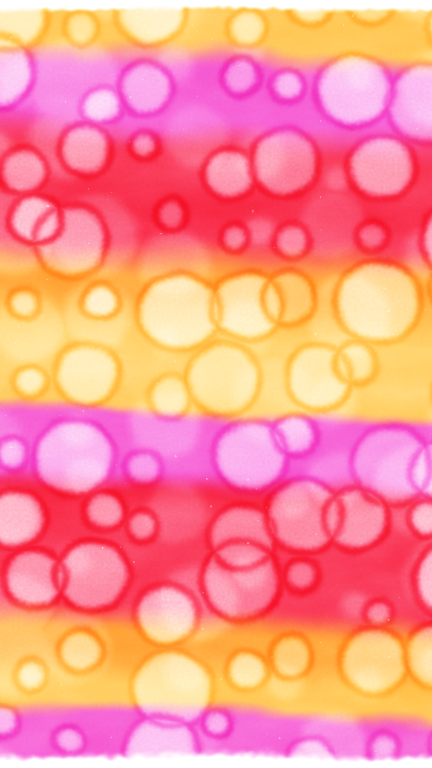
Write a Shadertoy shader that draws this background.

```glsl
const vec3 YELLOW = vec3(1.0, 0.80, 0.37);
const vec3 ORANGE = vec3(1.0, 0.67, 0.25);
const vec3 PINK = vec3(0.97, 0.40, 0.84);
const vec3 RED = vec3(0.98, 0.25, 0.37);

vec2 hash2(vec2 p) {
    vec3 q = fract(p.xyx * vec3(0.1031, 0.1030, 0.0973));
    q += dot(q, q.yzx + 33.33);
    return fract((q.xx + q.yz) * q.zy);
}

float gradientNoise(vec2 p) {
    vec2 cell = floor(p), f = fract(p);
    vec2 u = f * f * f * (f * (f * 6.0 - 15.0) + 10.0);
    vec4 corner;
    for (int k = 0; k < 4; k++) {
        vec2 o = vec2(k & 1, k >> 1);
        corner[k] = dot(hash2(cell + o) * 2.0 - 1.0, f - o);
    }
    vec2 rows = mix(corner.xz, corner.yw, u.x);
    return mix(rows.x, rows.y, u.y);
}

float fbm(vec2 p) {
    float sum = 0.0, amp = 1.0;
    for (int i = 0; i < 4; i++) {
        sum += amp * gradientNoise(p);
        p = p * 2.03 + 17.1;
        amp *= 0.5;
    }
    return sum;
}

float stepAt(float edge, float softness, float x) {
    return smoothstep(edge - softness, edge + softness, x);
}

float bump(float x, float width) {
    return exp(-x * x / (width * width));
}

// Dye of the horizontal stripes, t runs from top to bottom
vec3 stripeDye(float t) {
    vec3 c = mix(YELLOW, PINK, stepAt(0.078, 0.018, t));
    c = mix(c, RED, stepAt(0.178, 0.025, t));
    c = mix(c, ORANGE, stepAt(0.338, 0.028, t));
    c = mix(c, YELLOW, stepAt(0.405, 0.04, t));
    c = mix(c, PINK, stepAt(0.541, 0.011, t));
    c = mix(c, RED, stepAt(0.635, 0.018, t));
    c = mix(c, ORANGE, stepAt(0.808, 0.02, t));
    c = mix(c, YELLOW, stepAt(0.87, 0.03, t));
    return mix(c, PINK, stepAt(0.932, 0.012, t));
}

// Jittered blots: x = bleached inside, y = pigment ring
vec2 blots(vec2 q, float seed, float softness, float ringWidth, vec2 radii) {
    vec2 home = floor(q), result = vec2(0.0);
    for (int j = -1; j <= 1; j++)
    for (int i = -1; i <= 1; i++) {
        vec2 id = home + vec2(i, j);
        vec2 jitter = hash2(id + seed);
        vec2 kind = hash2(id + seed + 71.7);
        vec2 d = q - id - 0.5 - (jitter - 0.5) * 0.6;
        d *= 1.0 + vec2(-0.07, 0.07) * (kind.y - 0.3);
        float radius = mix(radii.x, radii.y, pow(kind.x, 1.4));
        float wobble = 0.05 * gradientNoise(d * 3.0 + id * 5.3)
                     + 0.02 * gradientNoise(q * 15.0);
        float edge = length(d) - radius + wobble;
        float inside = 1.0 - stepAt(0.0, softness, edge);
        float bleach = mix(0.42, 0.72, kind.y) * mix(0.8, 1.0, stepAt(-0.18, 0.15, -edge - 0.2));
        float uneven = 0.75 + 0.5 * gradientNoise(d * 2.5 + id * 9.1);
        float ring = bump(edge, ringWidth) * uneven * mix(0.75, 1.15, jitter.y);
        result = max(result, vec2(inside * bleach, ring));
    }
    return result;
}

void mainImage(out vec4 fragColor, in vec2 fragCoord) {
    vec2 p = fragCoord / iResolution.x;
    vec2 uv = fragCoord / iResolution.xy;
    float t = 1.0 - uv.y;

    // Stripes tilt and bleed into one another
    float bleed = fbm(p * vec2(3.0, 5.0) + 4.0);
    float along = t - 0.022 * (uv.x - 0.5) + 0.018 * bleed;
    vec3 dye = stripeDye(along);

    // Pigment density: wash, seams, soft blots, then ringed blots
    float density = 1.02 + 0.3 * fbm(p * vec2(4.0, 9.0) + 21.0);
    density += 0.35 * bump(along - 0.64, 0.018) + 0.2 * bump(along - 0.27, 0.03);
    density -= 0.22 * bump(along - 0.475, 0.05);
    vec2 soft = blots(p * 5.0 + 0.4, 37.0, 0.09, 0.05, vec2(0.15, 0.55));
    density *= 1.0 - 0.6 * soft.x;
    vec2 ringed = blots(p * 6.0 + vec2(0.3, 0.1), 11.0, 0.05, 0.058, vec2(0.18, 0.58));
    density *= 1.0 - ringed.x;
    density += 0.9 * ringed.y;

    // Paper grain and pale specks
    density += 0.07 * gradientNoise(p * 150.0);
    density *= 1.0 - 0.5 * smoothstep(0.48, 0.62, gradientNoise(p * 95.0 + 8.0));

    // Ragged bare margins
    float rough = 0.008 * bleed + 0.005 * gradientNoise(p * 45.0);
    density *= stepAt(0.013, 0.004, t + rough);
    density *= 1.0 - stepAt(0.983, 0.006, t + rough);

    fragColor = vec4(pow(dye, vec3(max(density, 0.0))), 1.0);
}
```
